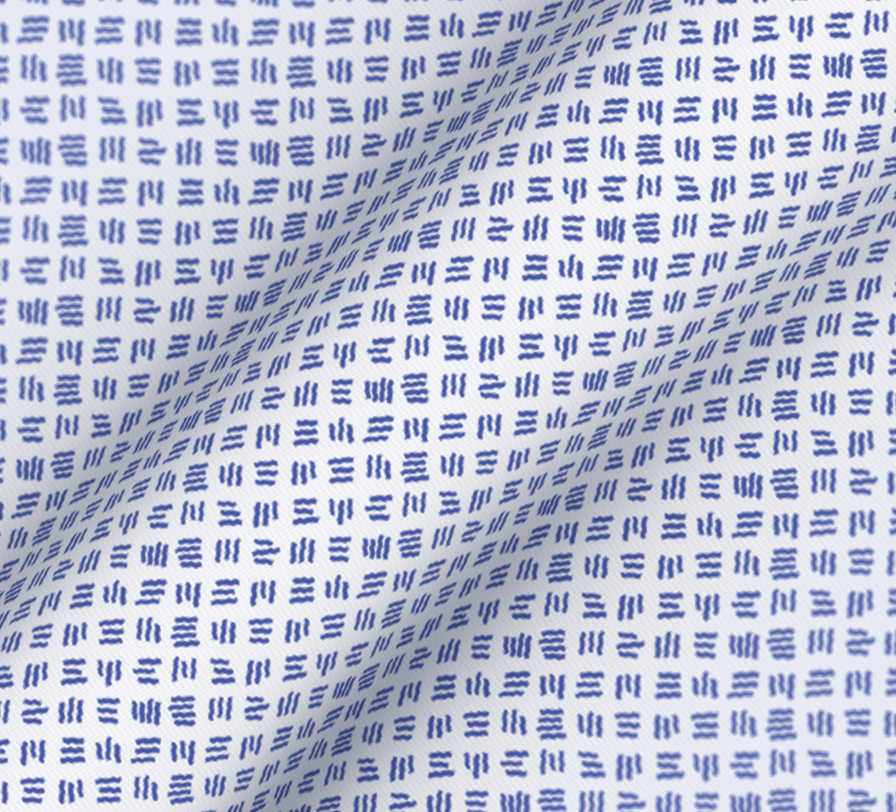
Reproduce this texture procedurally as a WebGL 1 fragment shader.

```glsl
precision highp float;
// Draped white cotton printed with a basketweave of blue dashes: groups of
// upright and level strokes alternate in a grid that repeats every 6 x 4 cells.
// Two diagonal folds squeeze the print by a smooth domain warp and shade it.

uniform vec2 u_resolution;

float hash(vec2 p) {
  return fract(sin(dot(p, vec2(12.99, 78.23))) * 4375.85);
}

// Smooth step from 0 to 1 across a fold of half width w
float foldStep(float d, float w) {
  return 0.5 + 0.5 * d / sqrt(d * d + w * w);
}

// Local squeeze of the print: the slope of foldStep
float foldSlope(float d, float w) {
  return 0.5 * w * w / pow(d * d + w * w, 1.5);
}

float bump(float d, float w) {
  return exp(-d * d / (w * w));
}

// Distance to a round-ended stroke along y
float stroke(vec2 p, float halfLength, float radius) {
  p.y -= clamp(p.y, -halfLength, halfLength);
  return length(p) - radius;
}

// Distance to the group of dashes in one grid cell
float dashGroup(vec2 g) {
  vec2 cell = floor(g);
  vec2 f = fract(g) - 0.5;
  vec2 id = mod(cell, vec2(6.0, 4.0));
  float level = mod(cell.x + cell.y, 2.0);
  vec2 u = level > 0.5 ? f.yx : f;
  float seed = hash(id + 3.7);

  // Most groups hold three strokes; tall stacks and tight bundles hold four
  float tall = level * step(abs(id.x - 2.0), 0.5);
  float tight = (1.0 - level) * step(0.76, seed);
  float count = 3.0 + max(tall, tight);
  float gap = mix(0.24, 0.2, max(tall, tight));

  float d = 1.0;
  for (int i = 0; i < 4; i++) {
    float k = float(i);
    if (k >= count) break;
    float a = hash(id * 1.7 + k * 5.3);
    float b = hash(id * 2.3 + k * 3.1 + 9.0);
    vec2 v = u - vec2((k - 0.5 * (count - 1.0)) * gap, (b - 0.5) * 0.16);
    v.x += v.y * (a - 0.5) * 0.22 + 0.012 * sin(v.y * 22.0 + a * 6.3);
    float halfLength = mix(0.15, 0.27, a) + 0.03 * level;
    d = min(d, stroke(v, halfLength, 0.058 + 0.016 * b));
  }
  return d;
}

void main() {
  // Canvas widths, measured from the upper left
  vec2 p = vec2(gl_FragCoord.x, u_resolution.y - gl_FragCoord.y) / u_resolution.x;
  float s = p.x + p.y;

  // Signed offsets from the two gently bowed folds
  float d1 = s - 0.665 - 0.1 * (p.x - 0.35) * (p.x - 0.35);
  float d2 = s - 1.155 - 0.35 * (p.x - 0.6) * (p.x - 0.6);

  // Cloth coordinates and how tightly the cloth is gathered
  vec2 q = p + vec2(0.132, 0.095) * foldStep(d1, 0.056)
             + vec2(0.108, 0.076) * foldStep(d2, 0.066);
  q += 0.0018 * sin(p.yx * vec2(17.0, 13.0) + 1.0);
  float squeeze = 1.0 + 0.227 * foldSlope(d1, 0.056) + 0.184 * foldSlope(d2, 0.066);

  // The middle is in focus, the outer corners are softer
  float blur = smoothstep(0.68, 0.2, s) + smoothstep(1.3, 1.75, s);

  // Twill weave: crossed threads with a diagonal rib
  vec2 thread = q * 6.2832 * vec2(125.0, 118.0);
  float weave = 0.6 * sin(thread.x + 0.5 * thread.y) * sin(thread.y)
              + 0.4 * sin(thread.x - thread.y);
  weave *= (1.0 - 0.65 * blur) / sqrt(squeeze);

  // Printed dashes with thread-broken edges
  vec2 grid = q * vec2(23.27, 22.26) + vec2(0.59, -0.283);
  float d = dashGroup(grid) + 0.014 * weave;
  float soft = max(0.05 + 0.045 * blur, 18.0 / u_resolution.x) * sqrt(squeeze);
  float ink = 1.0 - smoothstep(-soft, soft, d);
  ink *= 0.9 + 0.09 * weave - 0.08 * blur;

  // Shadow in the folds, deepest low on the second one
  float shade = 0.2 * bump(d1 + 0.015, 0.075) + 0.07 * bump(d1 + 0.1, 0.16);
  shade += (0.15 + 0.12 * smoothstep(0.2, 0.85, p.y)) * bump(d2 - 0.025, 0.085);
  shade += 0.09 * bump(d2 - 0.1, 0.14) * smoothstep(0.3, 0.8, p.y);
  float light = 0.02 * bump(d1 - 0.24, 0.13);

  vec3 cloth = mix(vec3(0.925, 0.93, 0.945), vec3(0.905, 0.915, 0.955), blur);
  cloth += 0.028 * weave + light;
  vec3 blue = vec3(0.20, 0.27, 0.60) + 0.05 * weave;
  vec3 color = mix(cloth, blue, ink);
  color *= 1.0 - shade * vec3(1.08, 1.03, 0.88);
  gl_FragColor = vec4(clamp(color, 0.0, 1.0), 1.0);
}
```
